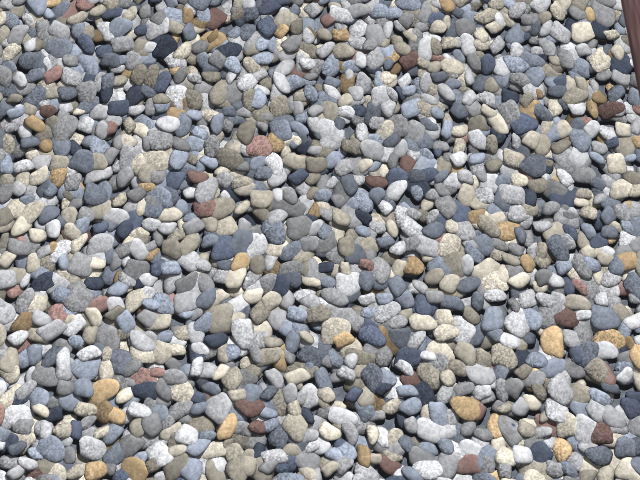
Give the GLSL for this texture, as a Shadertoy shader.

```glsl
// Sunlit bed of mixed grey river pebbles with a brown edging board in one corner.

struct Stone {
    float height;
    vec3 normal;
    vec2 id;
    vec2 local;
};

vec4 hash4(vec2 p) {
    vec4 q = fract(p.xyxy * vec4(0.1031, 0.1030, 0.0973, 0.1099));
    q += dot(q, q.wzxy + 33.33);
    return fract((q.xxyz + q.yzzw) * q.zywx);
}

float noise(vec2 p) {
    vec2 i = floor(p), f = fract(p);
    f = f * f * (3.0 - 2.0 * f);
    float low = mix(hash4(i).x, hash4(i + vec2(1, 0)).x, f.x);
    float high = mix(hash4(i + vec2(0, 1)).x, hash4(i + vec2(1, 1)).x, f.x);
    return mix(low, high, f.y);
}

// Topmost pebble over a point, from two overlapping jittered layers.
Stone findStone(vec2 p) {
    Stone top = Stone(-0.45, vec3(0, 0, 1), vec2(0), p);
    for (int layer = 0; layer < 2; layer++) {
        vec2 q = p + float(layer) * vec2(0.47, 0.53);
        for (int k = 0; k < 9; k++) {
            vec2 cell = floor(q) + vec2(k % 3 - 1, k / 3 - 1);
            vec2 id = cell + float(layer) * 173.0;
            vec4 r = hash4(id);
            vec2 d = q - cell - 0.5 - 0.7 * (r.xy - 0.5);
            if (dot(d, d) > 1.1) continue;

            // Rotated, lumpy superellipse
            vec4 s = hash4(id + 57.3);
            float angle = (r.z - 0.5) * 3.1;
            angle *= 0.55 + 0.45 * abs(r.z - 0.5) * 2.0;
            mat2 turn = mat2(cos(angle), -sin(angle), sin(angle), cos(angle));
            float size = mix(0.48, 0.86, r.w * (0.4 + 0.6 * r.w));
            vec2 radii = size * vec2(1.0, mix(0.56, 0.92, s.x));
            vec2 e = turn * d / radii;
            e += 0.13 * sin(e.yx * 2.7 + 6.28 * s.zw);
            float power = mix(2.1, 3.0, s.y);
            vec2 edge = pow(abs(e) + 1e-4, vec2(power));
            float inside = 1.0 - edge.x - edge.y;
            if (inside <= 0.0) continue;

            float dome = sqrt(inside);
            vec2 tilt = (s.wy - 0.5) * 0.5;
            float h = 0.4 * s.z - 0.32 * float(layer) + 0.38 * dome + dot(tilt, d);
            if (h > top.height) {
                vec2 slope = sign(e) * edge / (abs(e) + 1e-4) / radii;
                vec3 n = vec3(slope * turn * 0.3 - tilt * dome, dome);
                top = Stone(h, normalize(n), id, d);
            }
        }
    }
    return top;
}

// Mostly neutral greys, with cream, slate, and a few tan or reddish stones.
vec3 stoneColor(vec2 id) {
    vec4 r = hash4(id + 211.7);
    vec3 c = vec3(mix(0.56, 0.94, r.x));
    if (r.y < 0.26) c *= vec3(1.04, 1.0, 0.91);
    else if (r.y < 0.48) c *= vec3(0.77, 0.81, 0.87);
    else if (r.y < 0.54) c = vec3(0.36, 0.39, 0.45) * (0.75 + 0.5 * r.x);
    else if (r.y < 0.58) c *= vec3(0.98, 0.85, 0.66);
    else if (r.y < 0.605) c *= vec3(0.82, 0.67, 0.63);
    return c;
}

vec3 shadeBed(vec2 p) {
    Stone stone = findStone(p);
    vec3 light = normalize(vec3(0.22, 0.62, 0.85));
    float rough = hash4(stone.id + 91.1).z;
    vec2 grainPoint = stone.local + stone.id * 3.7;
    float coarse = noise(grainPoint * 6.0);
    float fine = noise(grainPoint * 15.0);

    // Surface pitting and sunlight
    vec2 bump = vec2(fine, noise(grainPoint * 13.0 + 40.0)) - 0.5;
    vec3 n = normalize(stone.normal + vec3(bump * mix(0.1, 0.65, rough * rough), 0.0));
    float sun = max(dot(n, light), 0.0);

    // Shadows cast by neighbouring pebbles
    float lit = 1.0;
    for (int k = 1; k < 3; k++) {
        float reach = 0.17 * float(k);
        float blocker = findStone(p + light.xy / light.z * reach).height;
        lit = min(lit, 1.0 - smoothstep(0.0, 0.1, blocker - stone.height - reach));
    }

    float open = smoothstep(-0.5, 0.4, stone.height);
    float ambient = mix(0.16, 0.42, open) * (0.65 + 0.35 * n.z);
    vec3 albedo = stoneColor(stone.id);
    albedo *= 1.0 + (coarse - 0.5) * 0.16 + (fine - 0.5) * mix(0.08, 0.24, rough);
    return albedo * (ambient * vec3(0.98, 0.99, 1.03) + 0.72 * sun * lit);
}

void mainImage(out vec4 fragColor, in vec2 fragCoord) {
    vec3 total = vec3(0);
    for (int k = 0; k < 4; k++) {
        vec2 pixel = fragCoord + (vec2(k % 2, k / 2) - 0.5) * 0.5;
        vec2 uv = pixel / iResolution.xy;
        float x = (pixel.x - 0.5 * iResolution.x) / iResolution.y;

        // Pebbles shrink gently with distance
        vec2 p = vec2(x * mix(24.0, 31.0, uv.y), 24.0 * uv.y + 3.5 * uv.y * uv.y);
        vec3 color = shadeBed(p + 60.0) * mix(1.03, 0.95, uv.y);

        // Edging board
        float board = uv.x - 0.97 - (1.0 - uv.y) * 0.145;
        vec3 wood = vec3(0.42, 0.33, 0.33) * (0.8 + 0.3 * noise(vec2(board * 300.0, uv.y * 25.0)));
        wood *= 0.6 + 0.4 * smoothstep(0.0, 0.008, board);
        total += mix(color, wood, smoothstep(-0.001, 0.001, board));
    }
    fragColor = vec4(clamp(total * 0.25, 0.0, 1.0), 1.0);
}
```
